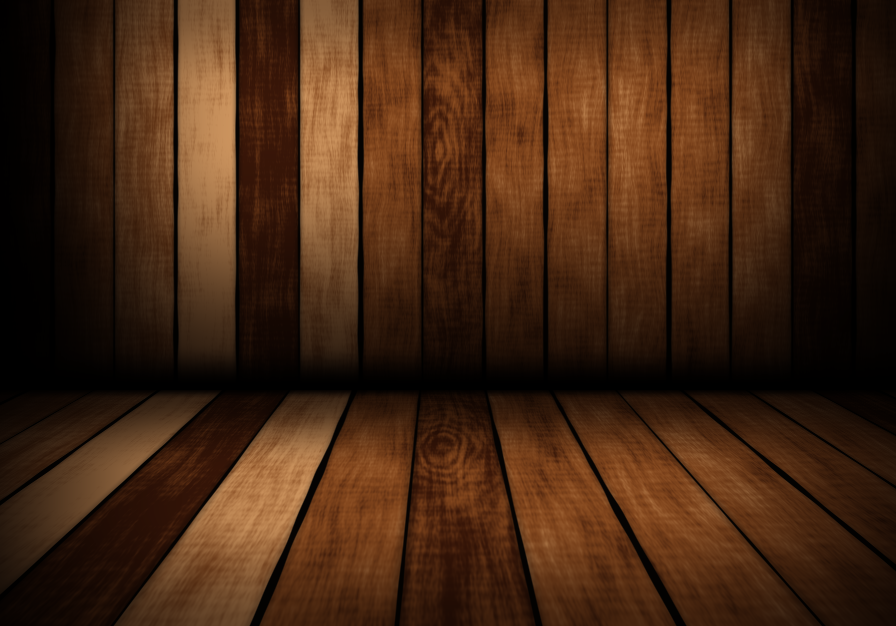
Give the GLSL for this background, as a WebGL 1 fragment shader.

```glsl
precision highp float;
// Dim room of worn timber: upright wall planks meeting a floor in perspective.

uniform vec2 u_resolution;

// Layout, as fractions of the canvas
const float HORIZON = 0.377;
const float WALL_PITCH = 0.0688;      // plank width on the wall
const float WALL_OFFSET = -0.0102;    // left edge of plank 0
const vec2 VANISH = vec2(0.491, 0.696);
const float FLOOR_SPREAD = 0.2283;    // plank width gained per unit of drop
const float FLOOR_SHIFT = 7.303;      // plank coordinate at the vanishing point
const float FLOOR_DEPTH = 2.5;
const float FLOOR_SEED = 20.0;        // keeps floor grain apart from wall grain

// Wood
const vec3 DARK_WOOD = vec3(0.22, 0.085, 0.03);
const vec3 MID_WOOD = vec3(0.52, 0.28, 0.115);
const vec3 PALE_WOOD = vec3(0.80, 0.58, 0.37);
const vec3 SEAM_COLOR = vec3(0.02, 0.012, 0.008);
const vec3 SHADE_TINT = vec3(1.0, 1.08, 1.16);
const float SEAM_WIDTH = 0.026;
const mat4 PLANK_TONES = mat4(        // 0 dark, 1 pale, left to right
  0.15, 0.52, 0.66, 0.92,
  0.10, 0.80, 0.42, 0.22,
  0.42, 0.46, 0.48, 0.44,
  0.54, 0.13, 0.45, 0.40);

// Knots: plank number, position across it, position along it
const vec3 WALL_KNOT = vec3(7.0, 0.25, 3.85);
const vec3 FLOOR_KNOT = vec3(7.0, 0.32, 26.1);
const vec3 WALL_FEATHER = vec3(10.0, 0.75, 0.8);

vec2 gradient(vec2 cell) {
  float a = fract(sin(dot(cell, vec2(127.1, 311.7))) * 43758.5);
  return vec2(cos(6.2832 * a), sin(6.2832 * a));
}

// Gradient noise, roughly -0.7 to 0.7
float noise(vec2 p) {
  vec2 i = floor(p), f = fract(p);
  vec2 w = f * f * f * (f * (f * 6.0 - 15.0) + 10.0);
  vec2 e = vec2(1.0, 0.0);
  float low = mix(dot(gradient(i), f), dot(gradient(i + e), f - e), w.x);
  float high = mix(dot(gradient(i + e.yx), f - e.yx),
                   dot(gradient(i + e.xx), f - e.xx), w.x);
  return mix(low, high, w.y);
}

float plankTone(float plank) {
  float tone = 0.0;
  for (int c = 0; c < 4; c++) {
    vec4 ids = vec4(0.0, 1.0, 2.0, 3.0) + 4.0 * float(c);
    tone += dot(PLANK_TONES[c], vec4(equal(ids, vec4(plank))));
  }
  return tone;
}

// Oval growth rings around a knot, limited to its own plank
float rings(vec2 p, vec3 knot, float stretch) {
  vec2 d = p - vec2(knot.x + knot.y, knot.z);
  d.y /= stretch;
  float r = length(d) + 0.12 * noise(p * vec2(4.0, 2.0));
  float own = 1.0 - step(0.5, abs(floor(p.x) - knot.x));
  float core = 0.8 * exp(-60.0 * r * r);
  return own * (sin(r * 48.0) * exp(-1.5 * r) - core);
}

// p.x counts planks across, p.y runs along them in plank widths
vec3 wood(vec2 p, float pixel) {
  float plank = floor(p.x);
  vec2 q = p + vec2(0.0, plank * 17.3);
  float warp = 0.15 * noise(q * vec2(1.5, 0.8));
  float fibre = noise(vec2((q.x + warp) * 13.0, q.y * 0.9))
              + 0.7 * noise(vec2((q.x + warp) * 34.0, q.y * 2.2));
  float sawMarks = noise(vec2(q.x * 2.5, q.y * 17.0));
  float blotch = noise(q * vec2(1.8, 0.9)) + 0.5 * noise(q * vec2(4.0, 2.5));
  float speck = noise(q * vec2(45.0, 14.0));

  float tone = plankTone(plank);
  float figure = rings(p, WALL_KNOT, 2.6) + rings(p, FLOOR_KNOT, 1.6)
               + 0.45 * rings(p, WALL_FEATHER, 1.8);
  tone += 0.17 * fibre + 0.09 * sawMarks + 0.24 * blotch + 0.10 * speck;
  tone = clamp(tone + 0.12 * figure, 0.0, 1.0);
  vec3 color = mix(DARK_WOOD, MID_WOOD, smoothstep(0.0, 0.5, tone));
  color = mix(color, PALE_WOOD, smoothstep(0.4, 1.0, tone));

  // Dark gaps with uneven edges and softly rounded shoulders
  float edge = abs(fract(p.x + 0.5) - 0.5);
  float joint = floor(p.x + 0.5);
  float width = SEAM_WIDTH * (1.0 + 0.7 * noise(vec2(joint * 7.3, p.y * 1.7)));
  width *= 1.0 + 0.5 * sin(joint * 2.4 + 6.0);
  color *= 0.72 + 0.28 * smoothstep(0.0, 0.11, edge);
  return mix(SEAM_COLOR, color, smoothstep(width - pixel, width + pixel, edge));
}

float wallLight(vec2 uv) {
  float h = (uv.y - HORIZON) / (1.0 - HORIZON);
  float side = smoothstep(-0.03, 0.27, uv.x)
             * (1.0 - 0.85 * smoothstep(0.72, 1.06, uv.x));
  float rise = mix(0.22, 1.0, smoothstep(0.0, 0.65, h));
  float top = 1.0 - 0.35 * smoothstep(0.75, 1.0, h);
  return pow(side, mix(1.6, 1.0, h)) * rise * top * smoothstep(0.01, 0.12, h);
}

float floorLight(vec2 uv) {
  float g = 1.0 - uv.y / HORIZON;
  float side = smoothstep(-0.12, 0.30, uv.x)
             * (1.0 - 0.85 * smoothstep(0.70, 1.10, uv.x));
  float near = mix(0.28, 1.0, smoothstep(0.0, 0.35, g));
  float front = 1.0 - 0.5 * smoothstep(0.5, 1.05, g);
  return side * near * front * smoothstep(-0.01, 0.04, g);
}

void main() {
  vec2 uv = gl_FragCoord.xy / u_resolution;
  float aspect = u_resolution.x / u_resolution.y;
  float pitch = WALL_PITCH;
  float light = wallLight(uv);
  vec2 p = vec2((uv.x - WALL_OFFSET) / pitch, (uv.y - HORIZON) / (pitch * aspect));
  if (uv.y < HORIZON) {
    float drop = VANISH.y - uv.y;
    pitch = FLOOR_SPREAD * drop;
    light = floorLight(uv);
    p = vec2((uv.x - VANISH.x) / pitch + FLOOR_SHIFT, FLOOR_SEED + FLOOR_DEPTH / drop);
  }
  vec3 color = wood(p, 1.0 / (pitch * u_resolution.x));
  gl_FragColor = vec4(color * pow(vec3(light), SHADE_TINT), 1.0);
}
```
